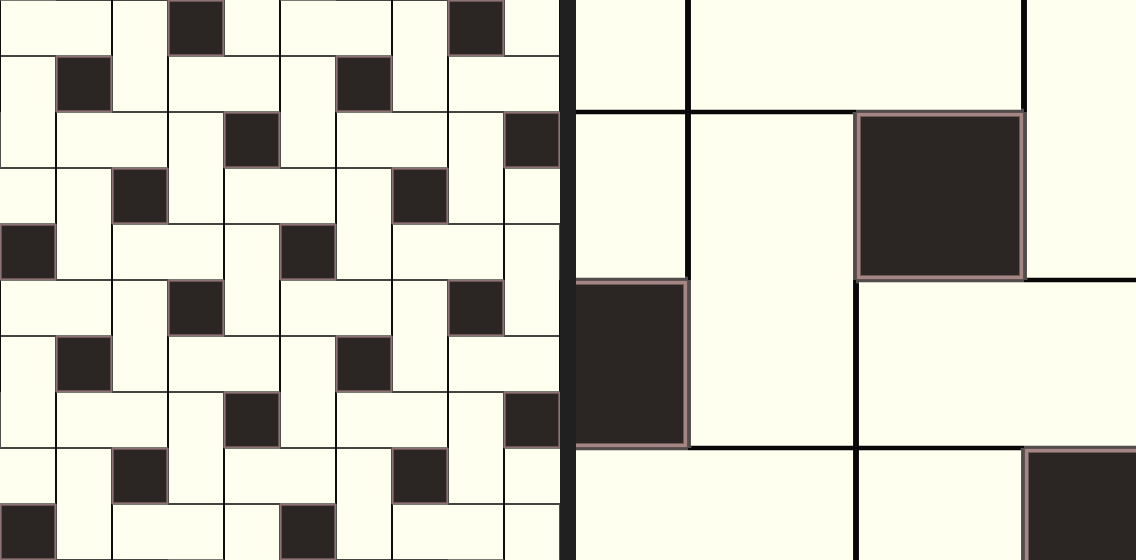
Left: the whole. Right: its middle third, enlarged.
This pattern is drawn by a WebGL 1 fragment shader. Its source:

```glsl
precision highp float;
// Pinwheel tiling: cream two-cell bricks around small dark squares with rosy rims.

uniform vec2 u_resolution;

// Coverage of a band reaching from an edge out to the given width.
float band(float dist, float width, float pixel) {
  return clamp((width - dist) / pixel + 0.5, 0.0, 1.0);
}

void main() {
  // Ten cells each way; the layout repeats every five cells.
  vec2 p = gl_FragCoord.xy / u_resolution * 10.0;
  float pixel = 10.0 / min(u_resolution.x, u_resolution.y);
  vec2 cell = floor(p);
  vec2 f = p - cell;

  // Role of the cell: 0 left half, 1 right half, 2 upper half, 3 square, 4 lower half.
  float role = floor(mod(cell.x + 3.0 * cell.y + 3.0, 5.0) + 0.5);

  float left = f.x;
  float right = 1.0 - f.x;
  float bottom = f.y;
  float top = 1.0 - f.y;

  vec3 color;
  if (role == 3.0) {
    // Dark square with a grey outer edge and a thin rosy rim.
    float edge = min(min(left, right), min(bottom, top));
    color = mix(vec3(0.17, 0.15, 0.14), vec3(0.65, 0.52, 0.52), band(edge, 0.027, pixel));
    color = mix(color, vec3(0.36, 0.32, 0.32), band(edge, 0.006, pixel));
  } else {
    // Find the side touching a square, and open the side shared with the other half.
    float squareSide;
    if (role == 0.0) {
      squareSide = top;
      right = 1.0;
    } else if (role == 1.0) {
      squareSide = bottom;
      left = 1.0;
    } else if (role == 2.0) {
      squareSide = right;
      bottom = 1.0;
    } else {
      squareSide = left;
      top = 1.0;
    }

    // Joints: vertical ones slightly heavier, those along squares softer.
    float joint = max(band(min(left, right), 0.0175, pixel),
                      band(min(bottom, top), 0.0135, pixel));
    vec3 ink = mix(vec3(0.03), vec3(0.32, 0.30, 0.29), band(squareSide, 0.02, pixel));
    color = mix(vec3(1.0, 1.0, 0.94), ink, joint);
  }
  gl_FragColor = vec4(color, 1.0);
}
```
